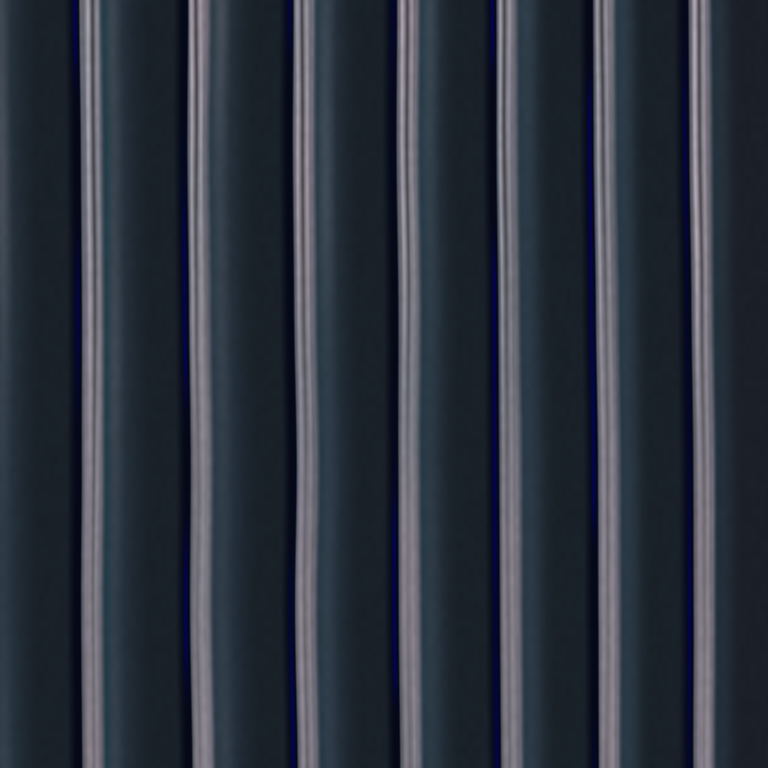
Write a three.js fragment shader that draws this texture.

```glsl
#define FIRST_EDGE 0.1015
#define PITCH 0.1426
#define SHRINK 0.00169
#define RIB_WIDTH 0.031
#define GAP_WIDTH 0.019
#define WOBBLE 0.004
#define NIGHT vec3(0.098, 0.128, 0.158)
#define SLATE vec3(0.16, 0.215, 0.265)
#define STEEL vec3(0.32, 0.34, 0.38)
#define SILVER vec3(0.49, 0.48, 0.51)
#define VOID vec3(0.018, 0.032, 0.09)
#define INDIGO vec3(0.01, 0.015, 0.32)

varying vec2 vUv;

float hash(vec2 p) {
  vec3 q = fract(vec3(p.xyx) * 0.1031);
  q += dot(q, q.yzx + 33.33);
  return fract((q.x + q.y) * q.z);
}

float noise(vec2 p) {
  vec2 i = floor(p);
  vec2 f = fract(p);
  f = f * f * (3.0 - 2.0 * f);
  return mix(mix(hash(i), hash(i + vec2(1.0, 0.0)), f.x),
             mix(hash(i + vec2(0.0, 1.0)), hash(i + 1.0), f.x), f.y);
}

// Left edge of a rib; the spacing narrows toward the right
float ribEdge(float id) {
  return FIRST_EDGE + PITCH * id - SHRINK * id * id;
}

float ribIndex(float x) {
  float root = sqrt(PITCH * PITCH - 4.0 * SHRINK * (x - FIRST_EDGE));
  return floor((PITCH - root) / (2.0 * SHRINK));
}

float band(float x, float center, float halfWidth) {
  return 1.0 - smoothstep(0.0, halfWidth, abs(x - center));
}

void main() {
  float y = vUv.y;

  // Slight lean and uneven edges
  float x = vUv.x - 0.005 * (1.0 - y);
  x += WOBBLE * (noise(vec2(vUv.x * 7.0, y * 5.0) + 11.0) - 0.5);

  float id = ribIndex(x);
  float fromEdge = x - ribEdge(id);
  float toNext = ribEdge(id + 1.0) - x;
  float seed = hash(vec2(id + 20.0, 4.0));
  float along = noise(vec2(id * 7.3 + 30.0, y * 4.0));
  float leftness = 1.0 - smoothstep(0.0, 6.0, id);
  float upper = smoothstep(0.25, 0.85, y + 0.2 * (seed - 0.5));

  // Recessed face with a fading reflection beside the rib
  float past = fromEdge - RIB_WIDTH;
  float reach = mix(0.038, 0.062, leftness);
  vec3 color = mix(SLATE, NIGHT, smoothstep(0.004, reach, past));
  vec3 tint = mix(vec3(0.85, 1.05, 1.05), vec3(1.0), max(leftness, seed));
  float sheen = band(past, 0.013, 0.016) * (0.25 + 0.5 * along);
  sheen *= mix(0.25, 1.0, leftness) * mix(0.45, 1.1, upper);
  color = mix(color, STEEL * tint, sheen);
  color *= mix(vec3(1.0), vec3(0.78, 1.02, 1.0), band(past, 0.003, 0.012) * seed);
  color = mix(color, NIGHT * vec3(1.08, 0.92, 0.98),
              0.6 * smoothstep(0.85, 1.0, vUv.x));

  // Dark gap with patches of blue fringe
  color = mix(color, VOID, 1.0 - smoothstep(0.004, GAP_WIDTH, toNext));
  float fringe = smoothstep(0.3, 0.7, noise(vec2(id * 5.7 + 60.0, y * 5.0)));
  color = mix(color, INDIGO, band(toNext, 0.004, 0.0045) * fringe);

  // Rounded rib: pale front, dimmer shoulder and long streaks
  float t = fromEdge / RIB_WIDTH;
  float streak = noise(vec2(t * 9.0 + id * 17.0 + 80.0, y * 3.0));
  float front = smoothstep(0.0, 0.3, t) * (1.0 - 0.65 * smoothstep(0.6, 1.0, t));
  vec3 metal = mix(STEEL, SILVER, front);
  metal *= 0.9 + 0.16 * streak + 0.08 * (along - 0.5);

  // Highlights and creases sharpen toward the top
  float drift = 0.10 * (noise(vec2(id * 3.1 + 40.0, y * 6.0)) - 0.5);
  float crease = 0.48 + 0.2 * (seed - 0.5) + drift;
  float fineLines = mix(0.25, 1.0, upper);
  metal *= 1.0 - 0.38 * fineLines * band(t, crease, 0.11);
  metal += 0.15 * fineLines * band(t, crease - 0.20, 0.13);
  metal += 0.10 * fineLines * band(t, crease + 0.19, 0.12);
  metal *= mix(vec3(0.97, 1.0, 1.02), vec3(1.03, 0.98, 1.0), along);

  float ribMask = smoothstep(0.0, 0.0035, fromEdge)
                * (1.0 - smoothstep(-0.005, 0.003, past));
  vec3 ribBase = mix(VOID, color, smoothstep(0.0, 0.006, fromEdge));
  color = mix(ribBase, metal, ribMask);

  // Soft surface grain
  color *= 0.97 + 0.06 * noise(vUv * vec2(150.0, 90.0));
  gl_FragColor = vec4(color, 1.0);
}
```
